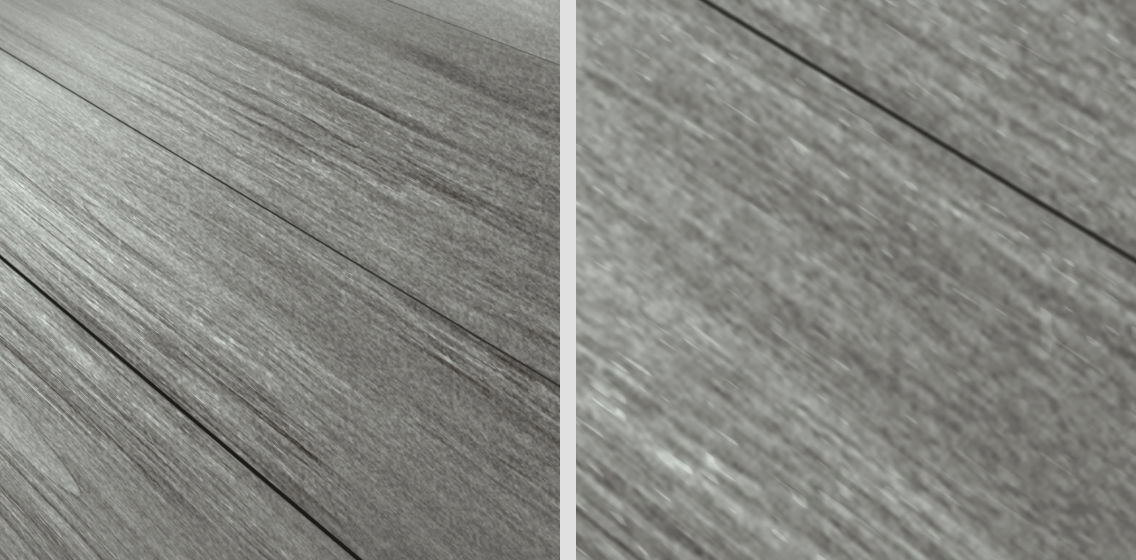
Left: the whole. Right: its middle third, enlarged.
Give the GLSL for this texture, as a Shadertoy shader.

```glsl
// Grey weathered wood planks seen obliquely, with grain, growth figures, seams and soft focus.

const vec2  VANISH      = vec2(-1.55, 1.85);  // where all plank edges meet
const float SEAM_SLOPE  = 0.604;              // slope of the middle seam
const float PLANK_WIDTH = 0.2322;             // plank width in slope units
const float TILT        = 0.139;              // uneven foreshortening across planks
const float LAST_SEAM   = 2.0;                // seams are numbered 0..2, far to near
const float GRAIN_LINES = 58.0;               // grain cells per plank
const float GRAIN_DEPTH = 0.30;
const float SPECKLE     = 0.12;
const float CLOUDS      = 0.10;               // broad weathering
const vec3  SHADOW = vec3(0.10, 0.095, 0.09);
const vec3  DARK   = vec3(0.36, 0.35, 0.335);
const vec3  PALE   = vec3(0.72, 0.735, 0.715);

// Growth figures: tip x, tip slope, signed narrowness (sign = direction), tone
const int FIGURES = 4;
const vec4 FIGURE[FIGURES] = vec4[](
    vec4(0.145, 1.023,  -72.0,  0.09),
    vec4(0.720, 0.518, -420.0, -0.04),
    vec4(0.150, 0.712,  190.0,  0.04),
    vec4(0.225, 0.662,  230.0,  0.02));

float hash(vec2 p) {
    vec3 q = fract(p.xyx * vec3(0.1031, 0.1030, 0.0973));
    q += dot(q, q.yzx + 33.33);
    return fract((q.x + q.y) * q.z);
}

float noise(vec2 p) {
    vec2 i = floor(p), f = fract(p);
    f = f * f * (3.0 - 2.0 * f);
    return mix(mix(hash(i), hash(i + vec2(1, 0)), f.x),
               mix(hash(i + vec2(0, 1)), hash(i + vec2(1, 1)), f.x), f.y);
}

float fbm(vec2 p) {
    float sum = 0.0, amp = 0.5;
    for (int i = 0; i < 4; i++) {
        sum += amp * noise(p);
        p = p * 2.03 + 17.1;
        amp *= 0.5;
    }
    return sum / 0.9375;
}

float bell(float x, float width) { return exp(-x * x / (width * width)); }

// Parabolic growth figure: x = soft fill, y = dark outline
vec2 growthFigure(float x, float slope, float reach, vec4 fig, float wobble, float blur) {
    float along = (x - fig.x) * sign(fig.z);
    float side = (slope - fig.y) * reach + wobble;
    float k = abs(fig.z);
    float d = (along - k * side * side) / sqrt(1.0 + 4.0 * k * k * side * side);
    float fade = exp(-max(along, 0.0) * 3.5);
    return fade * vec2(smoothstep(-blur, blur, d), bell(d, 0.0015 + 0.5 * blur));
}

// Broad lighting: bright at the left, falling away to the lower right
float lighting(vec2 p) {
    float down = 1.0 - p.y;
    vec2 fromGlow = p - vec2(0.0, 0.78);
    float light = 0.625 - 0.13 * p.x - 0.09 * down;
    light += 0.12 * exp(-7.0 * dot(fromGlow, fromGlow));
    return light - 0.10 * smoothstep(0.22, 0.0, p.x * 0.6 + down);
}

void mainImage(out vec4 fragColor, in vec2 fragCoord) {
    vec2 p = fragCoord / iResolution.xy;
    float pixel = 1.0 / iResolution.y;
    float down = 1.0 - p.y;

    // Plank coordinates: across = plank units, p.x runs along the grain
    float reach = p.x - VANISH.x;
    float slope = (VANISH.y - p.y) / reach;
    float offset = slope - SEAM_SLOPE;
    float across = 1.0 + offset / (PLANK_WIDTH * (1.0 + TILT * offset));
    float plank = min(floor(across), LAST_SEAM);
    float focus = smoothstep(-0.15, 0.38, down + 0.1 * p.x)
                * mix(1.0, 0.7, smoothstep(0.75, 1.05, down));

    // Light, plank tone and cloudy weathering
    vec2 shift = vec2(plank * 7.3, plank * 13.7);
    float tone = lighting(p) + (plank < 0.0 ? 0.10 : 0.0);
    tone += CLOUDS * (fbm(vec2(p.x * 2.5, across * 5.0) + shift) - 0.5);

    // Growth figures smooth out the grain inside them
    float wobble = 0.024 * (fbm(vec2(p.x * 12.0, across * 4.0)) - 0.5);
    float calm = 0.0;
    for (int i = 0; i < FIGURES; i++) {
        vec2 g = growthFigure(p.x, slope, reach, FIGURE[i], wobble, 0.002 + 0.004 * (1.0 - focus));
        tone += FIGURE[i].w * g.x - 0.10 * g.y;
        calm = max(calm, g.x);
    }

    // Long dark stains on the far plank
    float stain = bell(slope - 0.413 + wobble * 0.3, 0.007) * smoothstep(0.46, 0.56, p.x);
    stain += 0.6 * bell(slope - 0.504 + wobble * 0.3, 0.004) * smoothstep(0.74, 0.82, p.x);
    tone -= 0.13 * stain * (0.4 + 0.8 * noise(vec2(p.x * 9.0, 4.0)));

    // Wavy grain: bands, long lines, thin dark grooves, short pores
    float bend = across + 0.08 * fbm(vec2(p.x * 2.5, across * 3.0) + shift);
    float bands = noise(vec2(p.x * 1.5, bend * 15.0) + shift) - 0.5;
    float lines = noise(vec2(p.x * 3.5, bend * GRAIN_LINES) + shift) - 0.5;
    float pores = noise(vec2(p.x * 16.0, bend * GRAIN_LINES * 1.9) + shift) - 0.5;
    float groove = smoothstep(0.72, 0.95, noise(vec2(p.x * 2.2, bend * GRAIN_LINES * 0.8) + 51.0));
    float rough = mix(0.4, 1.0, smoothstep(0.3, 0.6, fbm(vec2(p.x * 2.0, across * 4.0) + shift + 5.0)));
    rough *= 1.0 - 0.65 * calm;
    tone += 0.05 * bands + GRAIN_DEPTH * rough * mix(0.3, 1.0, focus) * (0.5 * lines + 0.65 * pores * focus);
    tone -= 0.13 * groove * rough * mix(0.3, 1.0, focus);

    // Fine tooth of the surface and tiny glints on the ridges
    tone += SPECKLE * focus * (noise(vec2(p.x * 170.0, bend * 125.0)) - 0.5);
    tone += SPECKLE * 0.6 * focus * (noise(p * 290.0) - 0.5);
    tone += 0.12 * focus * rough * smoothstep(0.78, 0.95, noise(vec2(p.x * 75.0, bend * 115.0) + 31.0));
    vec3 color = mix(DARK, PALE, (tone - 0.355) / 0.37);

    // Seams: deep when near, thin and soft when far
    float seam = clamp(round(across), 0.0, LAST_SEAM);
    float gap = abs(across - seam) * PLANK_WIDTH * reach / sqrt(1.0 + slope * slope);
    float nearness = seam / LAST_SEAM;
    float halfWidth = mix(0.0007, 0.0031, nearness * nearness) * (0.8 + 0.5 * p.x);
    float soft = max(pixel, mix(0.0030, 0.0014, focus));
    float cut = 1.0 - smoothstep(halfWidth - soft, halfWidth + soft, gap);
    float depth = mix(0.35, 0.97, nearness) + 0.15 * bell(seam - 1.0, 0.5) * bell(p.x - 0.5, 0.3);
    color *= 1.0 - 0.2 * nearness * bell(gap, 0.007);
    color = mix(color, SHADOW, cut * min(depth, 1.0));

    fragColor = vec4(clamp(color, 0.0, 1.0), 1.0);
}
```
